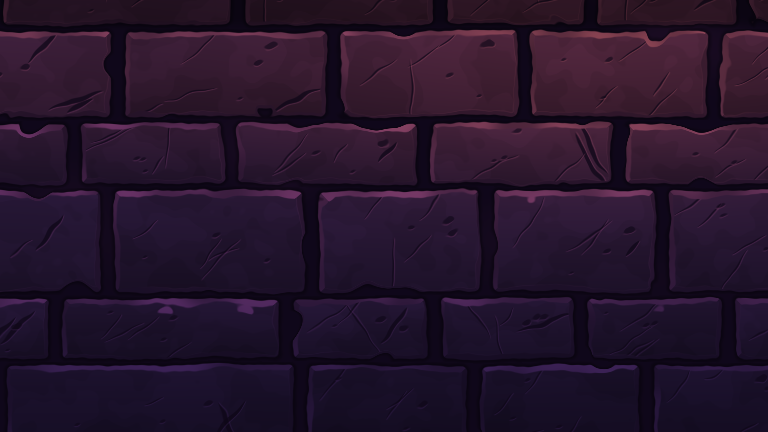
Reproduce this texture procedurally as a Shadertoy shader.

```glsl
// Dim painted stone wall: six courses of uneven bricks with chipped, lit bevels.
// Each brick is a roughened box distance; cracks and pits are hashed per brick,
// and the light shifts from warm rose at the upper right to indigo at the base.

// Per course: top height, first joint, joint pitch, extra width of first brick
const vec4 COURSES[6] = vec4[6](
    vec4(1.120, 0.551, 0.350, 0.118), vec4(0.935, 0.273, 0.442, 0.056),
    vec4(0.722, 0.171, 0.451, -0.090), vec4(0.567, 0.248, 0.405, 0.069),
    vec4(0.317, 0.130, 0.340, 0.194), vec4(0.162, -0.002, 0.400, 0.299));
const float WALL_BOTTOM = -0.06;
const vec2 HALF_GAP = vec2(0.017, 0.008);
const float CORNER = 0.012;
const float BEVEL = 0.009;
const int CRACKS = 4;
const int PITS = 3;
const vec3 MORTAR = vec3(0.060, 0.028, 0.100);
const vec3 MORTAR_GLOW = vec3(0.150, 0.065, 0.170);
const vec3 FACE_LOW = vec3(0.090, 0.057, 0.150);
const vec3 FACE_MID = vec3(0.140, 0.085, 0.200);
const vec3 FACE_HIGH = vec3(0.200, 0.103, 0.195);
const vec3 FACE_WARM = vec3(0.285, 0.135, 0.215);
const vec3 RIM_LOW = vec3(0.230, 0.130, 0.340);
const vec3 RIM_MID = vec3(0.420, 0.200, 0.420);
const vec3 RIM_WARM = vec3(0.650, 0.320, 0.370);

vec2 hash2(vec2 p) {
    p = vec2(dot(p, vec2(127.1, 311.7)), dot(p, vec2(269.5, 183.3)));
    return fract(sin(p) * 43758.5);
}

float gradientNoise(vec2 p) {
    vec2 i = floor(p), f = p - i, u = f * f * (3.0 - 2.0 * f);
    vec2 e = vec2(1.0, 0.0);
    float a = dot(hash2(i) * 2.0 - 1.0, f);
    float b = dot(hash2(i + e) * 2.0 - 1.0, f - e);
    float c = dot(hash2(i + e.yx) * 2.0 - 1.0, f - e.yx);
    float d = dot(hash2(i + 1.0) * 2.0 - 1.0, f - 1.0);
    return mix(mix(a, b, u.x), mix(c, d, u.x), u.y);
}

// Smooth coverage of a region where d is positive
float cover(float d) {
    float w = 0.8 / iResolution.y;
    return smoothstep(-w, w, d);
}

float jointX(vec4 course, float k) {
    return course.y + course.z * (k < 0.0 ? 1.6 * k : k) + (k > 0.0 ? course.w : 0.0);
}

// Finds the brick around p: centre, half size and id
void findBrick(vec2 p, out vec2 centre, out vec2 halfSize, out vec2 id) {
    vec4 course = COURSES[0];
    float base = COURSES[1].x;
    id = vec2(0.0);
    for (int i = 1; i < 6; i++) {
        if (p.y < COURSES[i].x) {
            course = COURSES[i];
            base = i < 5 ? COURSES[min(i + 1, 5)].x : WALL_BOTTOM;
            id.y = float(i);
        }
    }
    id.x = -2.0;
    for (float k = -1.0; k < 8.0; k++) if (p.x > jointX(course, k)) id.x = k;
    vec2 low = vec2(jointX(course, id.x), base);
    vec2 high = vec2(jointX(course, id.x + 1.0), course.x);
    centre = 0.5 * (low + high);
    halfSize = 0.5 * (high - low) - HALF_GAP;
}

void mainImage(out vec4 fragColor, in vec2 fragCoord) {
    vec2 uv = fragCoord / iResolution.y;
    vec2 p = uv + 0.009 * vec2(gradientNoise(uv * 7.0), gradientNoise(uv * 5.0 + 40.0));
    vec2 centre, halfSize, id;
    findBrick(p, centre, halfSize, id);
    vec2 q = p - centre, seed = id * 17.3 + 5.0;

    // Light palette by place on the wall
    float warm = exp(-dot((uv - vec2(1.4, 0.88)) * vec2(1.3, 3.2), (uv - vec2(1.4, 0.88)) * vec2(1.3, 3.2)));
    vec3 face = mix(FACE_LOW, FACE_MID, smoothstep(0.0, 0.48, uv.y));
    face = mix(face, FACE_HIGH, smoothstep(0.5, 0.82, uv.y));
    face = mix(face, FACE_WARM, warm);
    vec3 rim = mix(RIM_LOW, RIM_MID, smoothstep(0.1, 0.5, uv.y));
    rim = mix(rim, RIM_WARM, max(warm, 0.6 * smoothstep(0.62, 0.9, uv.y)));
    float dim = 1.0 - 0.28 * smoothstep(0.92, 0.96, uv.y);

    // Chipped outline
    vec2 over = abs(q) - halfSize;
    float box = length(max(over + CORNER, 0.0)) + min(max(over.x, over.y) + CORNER, 0.0) - CORNER;
    float rough = 0.008 * gradientNoise(q * 16.0 + seed) + 0.004 * gradientNoise(q * 45.0 + seed);
    float chip = 0.020 * smoothstep(0.22, 0.42, gradientNoise(q * 11.0 + seed + 60.0));
    float depth = -box - rough - chip;

    // Face: soft downward falloff and stepped brush patches
    float mottle = gradientNoise(q * vec2(6.0, 10.0) + seed) + 0.4 * gradientNoise(q * 24.0 + seed);
    float patches = smoothstep(-0.02, 0.02, mottle - 0.12) - smoothstep(-0.02, 0.02, -mottle - 0.1);
    float tone = 0.95 + 0.14 * q.y / halfSize.y + 0.07 * patches + 0.12 * (hash2(id).x - 0.5);
    vec3 shade = MORTAR * 0.9;
    vec3 stone = face * tone;

    // Cracks: bowed tapering strokes, dark with a lit lower lip
    for (int i = 0; i < CRACKS; i++) {
        vec2 h = hash2(id + float(i) * 7.7), g = hash2(id + float(i) * 3.1 + 50.0);
        vec2 v = q - (h - 0.5) * 1.6 * halfSize;
        float angle = mix(0.25, 1.05, g.x) + (g.y > 0.82 ? 1.2 : 0.0);
        vec2 along = vec2(cos(angle), sin(angle));
        vec2 l = vec2(dot(v, along), dot(v, vec2(-along.y, along.x)));
        float t = l.x / mix(0.025, 0.085, g.y);
        float taper = max(1.0 - t * t, 0.0), fade = smoothstep(0.0, 0.25, taper);
        float off = l.y - 0.012 * (h.y - 0.5) * t * t - 0.012 * gradientNoise(q * 22.0 + seed);
        float width = (h.x > 0.82 ? 0.0055 : 0.0018) * taper;
        stone = mix(stone, rim, 0.38 * fade * cover(0.0014 - abs(off + width + 0.0012)));
        stone = mix(stone, shade, 0.75 * fade * cover(width - abs(off)));
    }

    // Pits: small dark hollows with a lit lower rim
    for (int i = 0; i < PITS; i++) {
        vec2 h = hash2(id + float(i) * 5.3 + 90.0);
        vec2 v = q - (h - 0.5) * 1.5 * halfSize;
        v = vec2(v.x * 0.6, v.y - 0.3 * v.x);
        float radius = mix(0.003, 0.010, h.x * h.y);
        float d = length(v) - radius * (1.0 + gradientNoise(q * 60.0 + seed));
        stone = mix(stone, shade, 0.6 * cover(-d));
        stone = mix(stone, rim, 0.4 * cover(0.0015 - abs(d)) * smoothstep(0.0, radius, -v.y));
    }

    // Bevel: bright top, softer left, shaded right and bottom
    float side = cover(over.x - over.y);
    float lit = mix(q.y > 0.0 ? 1.0 : 0.08, q.x < 0.0 ? 0.5 : 0.16, side);
    float wear = smoothstep(-0.35, 0.35, gradientNoise(q * 8.0 + seed + 20.0));
    float bevelWidth = BEVEL * (0.8 + 0.5 * lit + 1.6 * gradientNoise(q * 13.0 + seed + 30.0));
    vec3 bevel = mix(mix(shade, face, 0.55), rim, lit * mix(0.35, 0.95, wear));
    stone = mix(stone, rim, 0.22 * wear * cover(0.0014 - abs(depth - bevelWidth)));
    stone = mix(stone, bevel, cover(bevelWidth - depth));

    // Mortar with faint drifting glow
    float glow = smoothstep(0.0, 0.5, gradientNoise(uv * vec2(3.0, 4.0) + 11.0)) * smoothstep(0.2, 0.7, uv.y);
    vec3 mortar = mix(MORTAR, MORTAR_GLOW, 0.6 * glow);
    mortar *= 1.0 - 0.35 * smoothstep(-0.012, 0.0, depth);
    fragColor = vec4(mix(mortar, stone, cover(depth)) * dim, 1.0);
}
```
